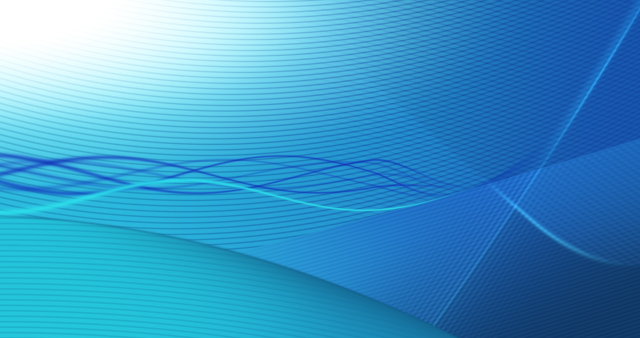
A WebGL 2 fragment shader for this background:

```glsl
#version 300 es
precision highp float;
// Abstract blue background: overlapping translucent sheets with fine line meshes,
// a white corner glow and a bundle of waving strands.
// Sheets are split by curve formulas; meshes and strands come from fract and loops.
uniform vec2 u_resolution;
out vec4 fragColor;

const float TAU = 6.2831853;
const vec3 WHITE = vec3(1.0);
const vec3 ICE = vec3(0.62, 0.96, 1.0);
const vec3 CYAN = vec3(0.17, 0.73, 0.87);
const vec3 AZURE = vec3(0.14, 0.58, 0.81);
const vec3 ROYAL = vec3(0.10, 0.36, 0.72);
const vec3 NAVY = vec3(0.05, 0.21, 0.39);
const vec3 INDIGO = vec3(0.06, 0.16, 0.72);
const vec3 AQUA = vec3(0.17, 0.88, 0.92);

// Soft stroke around the zero of a signed offset
float stroke(float offset, float width) {
    return exp(-offset * offset / (width * width));
}

// Smooth half plane, one where the offset is positive
float side(float offset, float softness) {
    return smoothstep(-softness, softness, offset);
}

// Repeated thin lines at whole values of v
float mesh(float v, float width) {
    float aa = fwidth(v);
    float d = abs(fract(v - 0.5) - 0.5);
    float line = 1.0 - smoothstep(width - 0.5 * aa, width + aa, d);
    return mix(line, 2.0 * width, smoothstep(0.4, 0.8, aa));
}

// Lower rim of the large upper sheet
float foldRim(float x) {
    float u = x - 0.39;
    return 0.262 + 0.49 * u + 0.078 * u * u;
}

// Upper rim of the lower left sheet
float lowerRim(float x) {
    return 0.361 - 0.066 * x - 0.611 * x * x;
}

// Steep crease on the right, given as x over height
float creaseX(float y) {
    return 0.664 + 0.376 * y - 0.032 * y * y;
}

// Falling rim that flattens toward the right border
float fallingRim(float x) {
    float u = 1.0 - x;
    float bend = min(u, 0.175);
    return 0.213 + 4.7 * bend * bend + 1.645 * max(u - 0.175, 0.0);
}

vec3 baseGradient(vec2 p) {
    vec3 color = mix(CYAN, AZURE, smoothstep(0.1, 0.66, p.x));
    color = mix(color, ROYAL, smoothstep(0.55, 1.0, p.x - 0.08 * (p.y - 0.6)));
    float d = length(vec2(p.x / 0.8, (1.0 - p.y) / 0.58));
    color = mix(color, ICE, 1.0 - smoothstep(0.35, 1.06, d));
    return mix(color, WHITE, 1.0 - smoothstep(0.2, 0.7, d));
}

// Waving strands that gather at the fold
vec3 addStrands(vec3 color, vec2 p) {
    float gather = smoothstep(0.58, 0.78, p.x);
    float thin = smoothstep(0.0, 0.4, p.x);
    float fade = 1.0 - smoothstep(0.6, 0.75, p.x);
    float width = mix(0.008, 0.003, thin);
    for (int i = 0; i < 6; i++) {
        float k = float(i);
        float crest = 0.65 * fract(0.68 + 0.29 * k);
        float wave = 0.487 - 0.015 * p.x + (0.058 - 0.004 * k) * cos(TAU * (p.x - crest) / 0.65);
        float y = mix(wave, foldRim(p.x), gather);
        float alpha = (i < 3 ? 0.6 : 0.3) * fade;
        color = mix(color, INDIGO, alpha * stroke(p.y - y, width));
    }
    float ribbon = 0.417 + 0.012 * p.x - 0.046 * cos(TAU * p.x / 0.57);
    ribbon = mix(ribbon, foldRim(p.x), smoothstep(0.6, 0.74, p.x));
    float ribbonWidth = mix(0.0095, 0.003, smoothstep(0.0, 0.55, p.x));
    return mix(color, AQUA, 0.85 * fade * stroke(p.y - ribbon, ribbonWidth));
}

void main() {
    vec2 p = gl_FragCoord.xy / u_resolution;
    float px = 1.0 / u_resolution.y;
    float fold = p.y - foldRim(p.x);
    float lower = lowerRim(p.x) - p.y;
    float crease = p.x - creaseX(p.y);
    float falling = p.y - fallingRim(p.x);
    float above = side(fold, px);
    float inLower = side(lower, px);
    float rightOf = side(crease, px);
    float past = side(falling, 2.0 * px);

    // Upper sheet with its crossing meshes
    vec3 color = baseGradient(p);
    color *= 1.0 - 0.05 * past * above * smoothstep(0.5, 0.7, p.x);
    float bowl = p.y - 0.7 * (p.x - 0.2) * (p.x - 0.2);
    float rows = mesh(bowl * (54.0 + 20.0 * p.x), 0.08);
    float cross = mesh((p.y + 0.5 * p.x) * 62.0, 0.1) * smoothstep(0.4, 0.8, p.x);
    float dim = smoothstep(0.15, 1.0, length(vec2(p.x, 1.0 - p.y) / vec2(0.8, 0.6)));
    vec3 ink = mix(vec3(0.05, 0.42, 0.60), vec3(0.05, 0.24, 0.60), smoothstep(0.1, 0.6, p.x));
    color = mix(color, ink, above * dim * (0.42 * rows + 0.24 * cross));

    // Sheet under the fold, darkening toward the lower right
    vec3 under = mix(AZURE, ROYAL, smoothstep(0.38, 0.85, p.x));
    under = mix(under, NAVY, smoothstep(0.65, 1.25, p.x + 0.8 * (0.4 - p.y)));
    float nearFold = exp(min(fold, 0.0) * 12.0) * smoothstep(0.4, 0.7, p.x);
    under = mix(under, vec3(0.09, 0.39, 0.76), 0.6 * nearFold);
    under += 0.035 * mesh(fold * 85.0, 0.2);
    under += vec3(0.03, 0.10, 0.11) * mesh(crease * 110.0, 0.2) * exp(-abs(crease) * 18.0);
    float wedge = rightOf * past;
    under = mix(under, vec3(0.10, 0.41, 0.73), 0.55 * wedge * smoothstep(0.1, 0.5, p.y));
    under = mix(under, NAVY, 0.22 * rightOf * (1.0 - past));
    under += 0.02 * wedge * mesh((p.y + 1.3 * p.x) * 48.0, 0.2);
    float openUnder = (1.0 - above) * smoothstep(0.3, 0.48, p.x);
    color = mix(color, under, openUnder);

    // Dark swoosh where the fold turns upward
    float u = p.x - 0.722;
    float swoosh = p.y - (0.43 + 0.62 * u + 4.0 * u * u);
    float span = smoothstep(0.64, 0.74, p.x) * (1.0 - smoothstep(0.76, 0.87, p.x));
    float shade = swoosh < 0.0 ? exp(swoosh / 0.04) : stroke(swoosh, 0.004);
    color = mix(color, vec3(0.05, 0.22, 0.68), 0.6 * span * above * shade);

    // Lower left sheet with a shaded rim
    vec3 sheet = mix(vec3(0.14, 0.73, 0.86), vec3(0.11, 0.55, 0.74), smoothstep(0.25, 0.75, p.x));
    sheet = mix(sheet, vec3(0.14, 0.78, 0.86), (1.0 - p.y) * (1.0 - smoothstep(0.1, 0.55, p.x)));
    float rimShade = exp(-max(lower, 0.0) / 0.08) * smoothstep(0.0, 0.55, p.x);
    sheet = mix(sheet, vec3(0.06, 0.30, 0.47), 0.65 * rimShade);
    sheet = mix(sheet, vec3(0.05, 0.45, 0.62), 0.25 * mesh((p.y + 0.35 * p.x * p.x) * 62.0, 0.1));
    color = mix(color, sheet, inLower);
    color = mix(color, vec3(0.05, 0.34, 0.50), 0.35 * stroke(lower, 0.004));

    // Light along the crease and the falling rim
    float creaseLight = mix(0.14, 0.5, stroke(p.y - 0.78, 0.2));
    color += vec3(0.10, 0.45, 0.40) * creaseLight * stroke(crease, 0.0022) * (1.0 - inLower);
    color += vec3(0.02, 0.09, 0.08) * stroke(crease + 0.006, 0.009) * smoothstep(0.4, 0.75, p.y);
    float rimSpan = smoothstep(0.74, 0.84, p.x) * (1.0 - smoothstep(0.84, 1.0, p.x));
    color += vec3(0.10, 0.28, 0.24) * rimSpan * stroke(falling, 0.008);

    color = addStrands(color, p);
    fragColor = vec4(clamp(color, 0.0, 1.0), 1.0);
}
```
